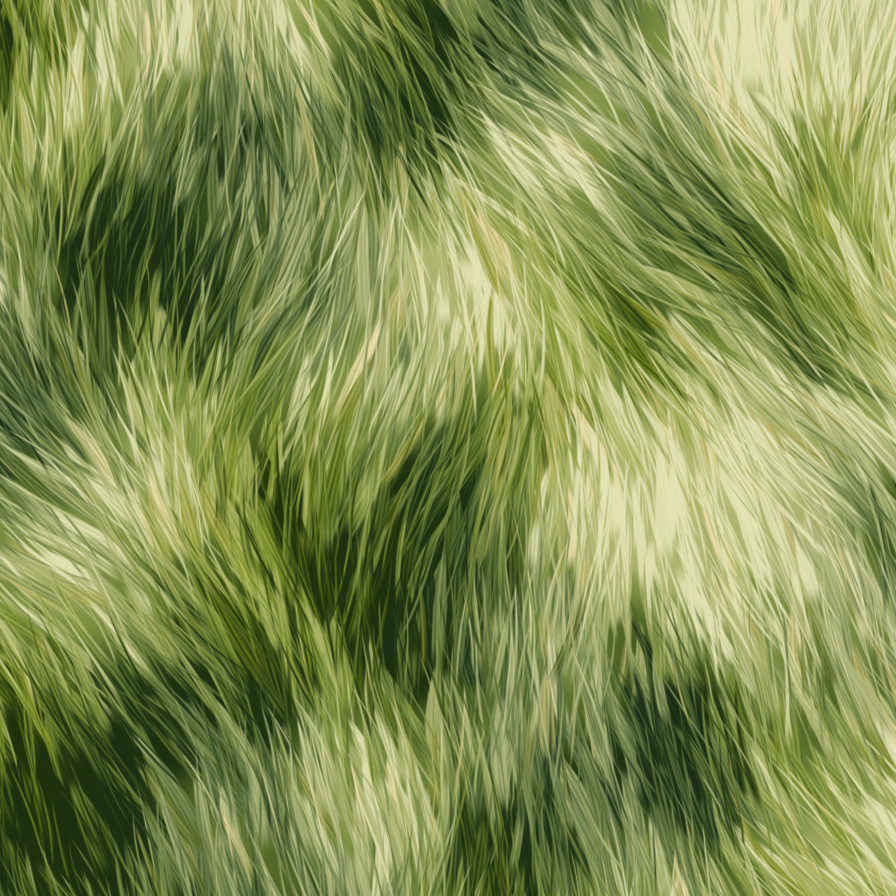
A Shadertoy shader for this texture:

```glsl
// Windswept feather grass: pale wisps and fine blades over dark green hollows.

vec4 hash4(vec3 p) {
    vec4 q = fract(p.xyzx * vec4(0.1031, 0.1030, 0.0973, 0.1099));
    q += dot(q, q.wzxy + 33.33);
    return fract((q.xxyz + q.yzzw) * q.zywx);
}

// Angle of the grass from vertical, positive towards the left
float lean(vec2 p) {
    return 0.24 + 0.38 * sin(7.0 * p.x + 3.0 * p.y + 0.46)
                + 0.26 * sin(5.0 * p.x + 9.0 * p.y - 2.44)
                + 0.12 * sin(23.0 * p.x - 14.0 * p.y);
}

// Broad light and shade: 0 is a hollow, 1 a sunlit crest
float sunlight(vec2 p) {
    p += 0.04 * sin(p.yx * vec2(17.0, 13.0) + vec2(0.5, 2.0));
    return 0.34 + 0.22 * sin(12.0 * p.y - 10.0 * p.x + 4.3)
                + 0.14 * sin(8.9 * p.x + 9.6 * p.y + 3.05)
                + 0.09 * sin(27.0 * p.x + 19.0 * p.y)
                + 0.27 * smoothstep(0.4, 0.9, p.x)
                + 0.18 * smoothstep(0.0, 0.6, p.y);
}

// Dark green through fresh or dull green to pale straw
vec3 grassColor(float t, float freshness) {
    vec3 deep = mix(vec3(0.10, 0.18, 0.09), vec3(0.12, 0.19, 0.04), freshness);
    vec3 shade = mix(vec3(0.28, 0.37, 0.19), vec3(0.30, 0.38, 0.07), freshness);
    vec3 green = mix(vec3(0.45, 0.52, 0.32), vec3(0.51, 0.59, 0.18), freshness);
    vec3 light = mix(vec3(0.67, 0.70, 0.47), vec3(0.68, 0.71, 0.39), freshness);
    vec3 c = mix(deep, shade, smoothstep(0.0, 0.26, t));
    c = mix(c, green, smoothstep(0.2, 0.48, t));
    c = mix(c, light, smoothstep(0.46, 0.68, t));
    return mix(c, vec3(0.89, 0.89, 0.71), smoothstep(0.72, 1.02, t));
}

void mainImage(out vec4 fragColor, in vec2 fragCoord) {
    vec2 p = fragCoord / iResolution.y;
    float soft = max(1.0 / iResolution.y, 0.0014);
    vec3 color = grassColor(sunlight(p) - 0.25, 0.5);

    // Layers run from broad wisps below to thin single blades on top
    for (int layer = 0; layer < 26; layer++) {
        float height = float(layer) / 25.0;
        float cellSize = mix(0.075, 0.1, fract(float(layer) * 0.618));
        vec2 shift = hash4(vec3(float(layer), 7.0, 3.0)).xy;
        vec2 home = floor(p / cellSize + shift);

        for (int k = 0; k < 9; k++) {
            vec2 cell = home + vec2(k % 3, k / 3) - 1.0;
            vec4 rnd = hash4(vec3(cell + 40.0, float(layer) + 1.0));
            vec4 look = hash4(vec3(cell + 91.0, float(layer) + 53.0));
            vec2 center = (cell + rnd.xy - shift) * cellSize;

            // Blade space: across its width, along its length from -1 to 1
            float angle = lean(center) + (rnd.z - 0.5) * 0.48;
            vec2 axis = vec2(-sin(angle), cos(angle));
            float halfLength = cellSize * mix(0.6, 0.9, rnd.w);
            vec2 d = p - center;
            float along = dot(d, axis) / halfLength;
            float bend = (look.x - 0.5) * 0.24 * halfLength;
            float across = dot(d, vec2(axis.y, -axis.x)) - bend * along * along;
            float width = mix(0.011, 0.0013, smoothstep(0.0, 0.5, height));
            width *= mix(0.65, 1.3, look.y) * (1.0 - 0.75 * max(along, 0.0));

            if (abs(along) < 1.0 && abs(across) < width + soft) {
                // Fine fibres inside the wisp
                float fiber = sin(across * 1250.0 + 6.3 * rnd.w + along)
                            + 0.6 * sin(across * 690.0 + 6.3 * look.x - 2.0 * along);
                float cover = 1.0 - smoothstep(width - soft, width + soft, abs(across));
                cover *= smoothstep(-1.0, -0.5, along) * (1.0 - smoothstep(0.6, 1.0, along));
                float tone = sunlight(center) + (look.z - 0.5) * 0.62
                           + 0.08 * along + 0.08 * fiber + 0.08 * (height - 0.4);

                // Slow drift between dull and fresh green
                float freshness = 0.45 + 0.6 * sin(9.0 * center.x + 2.0)
                                * sin(8.0 * center.y + 5.0 * center.x) + 0.6 * (look.w - 0.5);
                vec3 blade = grassColor(tone, clamp(freshness, 0.0, 1.0));

                // A few dry stems turn warm
                blade *= mix(vec3(1.0), vec3(1.05, 0.98, 0.95), step(0.88, look.w));
                color = mix(color, blade, cover * 0.88);
            }
        }
    }
    fragColor = vec4(color, 1.0);
}
```
